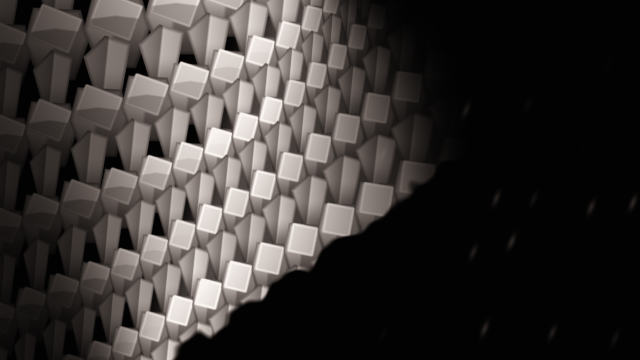
Write a Shadertoy shader that draws this pattern.

```glsl
const vec3 WARM_SHADE = vec3(1.0, 0.86, 0.80);
const vec3 PALE_LIGHT = vec3(0.97, 0.95, 0.935);
const vec3 NIGHT = vec3(0.008);
const float FACE_TONE = 0.96;
const float SIDE_LIGHT = 0.76;
const float SIDE_DARK = 0.54;
const float STREAK_GLOW = 0.16;
const int FIRST_HALF_ROW = -3;
const int LAST_HALF_ROW = 8;
const int FIRST_CHAIN = -3;
const int LAST_CHAIN = 13;

float hash(vec2 p) {
    return fract(sin(dot(p, vec2(127.1, 311.7))) * 43758.5453);
}

float noise(vec2 p) {
    vec2 i = floor(p), f = fract(p);
    f = f * f * (3.0 - 2.0 * f);
    return mix(mix(hash(i), hash(i + vec2(1, 0)), f.x),
               mix(hash(i + vec2(0, 1)), hash(i + vec2(1, 1)), f.x), f.y);
}

// Signed distance to one side of a counter-clockwise polygon
float edge(vec2 p, vec2 a, vec2 b) {
    vec2 e = normalize(b - a);
    return dot(p - a, vec2(e.y, -e.x));
}

float blockBody(vec2 p) {
    vec2 a = vec2(-0.3, -1.1), b = vec2(0.35, -1.1), c = vec2(0.6, -0.25);
    vec2 d = vec2(0.45, 0.4), e = vec2(-0.4, 0.45), f = vec2(-0.56, -0.3);
    return max(max(max(edge(p, a, b), edge(p, b, c)), max(edge(p, c, d), edge(p, d, e))),
               max(edge(p, e, f), edge(p, f, a)));
}

float pointedLink(vec2 p) {
    vec2 a = vec2(-0.2, -1.0), b = vec2(0.3, -1.0), c = vec2(0.6, 0.38);
    vec2 d = vec2(-0.05, 0.55), e = vec2(-0.6, 0.1);
    return max(max(max(edge(p, a, b), edge(p, b, c)), max(edge(p, c, d), edge(p, d, e))),
               edge(p, e, a));
}

float roundBox(vec2 p, vec2 size, float radius) {
    vec2 q = abs(p) - size + radius;
    return length(max(q, 0.0)) + min(max(q.x, q.y), 0.0) - radius;
}

// Curved lattice: xy is the centre, z the spacing to the next chain
vec3 lattice(float k, float r) {
    float a = 0.1435 - 0.0324 * r + 0.00324 * r * r;
    float b = -0.0083 + 0.00336 * r - 0.0003 * r * r;
    float c = 0.00015, bend = k * abs(k);
    float x = 0.273 - 0.0486 * r + a * k + b * bend + c * k * k * k;
    float y = 0.7014 - 0.2546 * r + 0.0347 * k + 0.00104 * bend;
    return vec3(x, y, clamp(a + 2.0 * b * abs(k) + 3.0 * c * k * k, 0.045, 0.16));
}

// Slanting pool of light, cut off by a ragged shadow
float lighting(vec2 p) {
    float drop = 1.0 - p.y;
    float d = p.x - (0.787 - 0.33 * drop);
    float width = d < 0.0 ? 0.567 - 0.43 * drop : 0.14 + 0.75 * drop;
    float glow = exp(-d * d / (width * width)) + 0.10 * smoothstep(0.0, -0.3, d);
    float rim = 0.5255 - 0.69 * (1.227 - p.x) + 0.05 * (noise(p * 22.0) - 0.5);
    float farFade = 1.0 - smoothstep(1.08, 1.32, p.x);
    return glow * farFade * smoothstep(-0.008, 0.014, p.y - rim);
}

// Faint blurred glints in the dark
float streaks(vec2 p) {
    vec2 q = vec2(p.x - 0.35 * p.y, p.y) * vec2(11.0, 8.0);
    vec2 cell = floor(q);
    vec2 offset = fract(q) - 0.3 - 0.4 * vec2(hash(cell), hash(cell + 7.0));
    float strength = smoothstep(0.62, 1.0, hash(cell + 19.0));
    float zone = smoothstep(0.95, 1.25, p.x) * (1.0 - smoothstep(0.6, 0.9, p.y));
    return strength * zone * exp(-dot(offset * offset, vec2(140.0, 45.0)));
}

void mainImage(out vec4 fragColor, in vec2 fragCoord) {
    vec2 p = fragCoord / iResolution.y;
    float px = 1.0 / iResolution.y;
    float tone = 0.3 * smoothstep(-0.13, 0.05, p.x - 0.787 + 0.33 * (1.0 - p.y));

    // Paint links and blocks from top to bottom
    for (int h = FIRST_HALF_ROW; h <= LAST_HALF_ROW; h++) {
        bool isLink = (h & 1) != 0;
        for (int c = FIRST_CHAIN; c <= LAST_CHAIN; c++) {
            float k = float(c);
            vec3 node = lattice(k, 0.5 * float(h));
            vec2 scale = vec2(node.z, 0.06 + 0.45 * node.z);
            vec2 local = p - node.xy;
            if (any(greaterThan(abs(local), 1.3 * scale))) continue;
            vec2 q = local / scale;
            float openSide = 1.0 - smoothstep(-1.0, 5.0, k);
            float vary = 0.94 + 0.12 * hash(vec2(k, float(h)));
            if (isLink) q.x /= mix(1.0, 0.66, openSide);

            float d = isLink ? pointedLink(q) : blockBody(q);
            float ridge = q.x - 0.12 * q.y;
            float facet = smoothstep(-0.05, 0.05, ridge);
            float side = isLink ? mix(0.48 - 0.5 * q.x, 0.86 - 0.3 * q.x, facet)
                                : mix(SIDE_LIGHT, SIDE_DARK, facet);
            side *= mix(0.45, 1.0, smoothstep(-1.1, -0.1, q.y));
            side *= mix(0.65, 1.0, smoothstep(0.0, -0.1, d));
            if (isLink) side += 0.14 * exp(-ridge * ridge * 900.0);
            tone = mix(tone, side * vary, smoothstep(px, -px, d * node.z));

            // Tilted front face with a thin bevel
            if (!isLink) {
                float angle = 0.36 - 0.018 * k;
                vec2 f = mat2(cos(angle), sin(angle), -sin(angle), cos(angle)) * local;
                float fd = roundBox(f, scale * vec2(0.39, 0.40), 0.006);
                float fold = mix(1.0, 0.68, openSide * smoothstep(0.03, -0.03, q.y + 0.15 * abs(q.x)));
                float face = FACE_TONE * fold * (0.96 - 0.08 * q.x + 0.08 * q.y);
                face += 0.1 * exp(-pow((fd + 0.005) / 0.0025, 2.0));
                tone = mix(tone, face * vary, smoothstep(px, -px, fd));
            }
        }
    }

    float level = clamp(tone * lighting(p), 0.0, 1.0);
    vec3 color = NIGHT + level * mix(WARM_SHADE, PALE_LIGHT, level);
    color += STREAK_GLOW * streaks(p) * WARM_SHADE;
    fragColor = vec4(color, 1.0);
}
```
